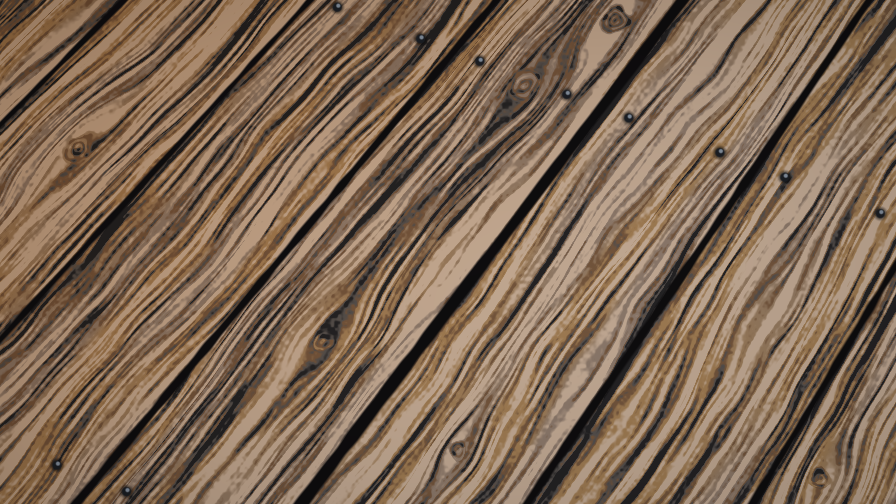
This texture is drawn by a WebGL 2 fragment shader. Its source:

```glsl
#version 300 es
precision highp float;
uniform vec2 u_resolution;
out vec4 outColor;

float hash(vec2 p) {
  vec3 q = fract(p.xyx * 0.1031);
  q += dot(q, q.yzx + 33.33);
  return fract((q.x + q.y) * q.z);
}

float noise(vec2 p) {
  vec2 i = floor(p), f = fract(p);
  f = f * f * (3.0 - 2.0 * f);
  return mix(mix(hash(i), hash(i + vec2(1, 0)), f.x),
             mix(hash(i + vec2(0, 1)), hash(i + vec2(1, 1)), f.x), f.y);
}

// Height of the weathered fibres; x runs across a board, y along it
float relief(vec2 q) {
  return 0.48 * noise(q * vec2(15.0, 1.8))
       + 0.34 * noise(q * vec2(36.0, 4.0) + 7.0)
       + 0.18 * noise(q * vec2(72.0, 15.0) + 31.0);
}

// Canvas position of a nail: where a line across the deck meets a board line
vec2 nailPosition(float across, float row) {
  float base = -0.745 + 0.4476 * across;
  float lean = 0.991 - 0.078 * across;
  float y = (row - 0.38 * base) / (1.0 + 0.38 * lean);
  return vec2(base + lean * y, y);
}

vec3 woodColor(float tone, float ochre) {
  vec3 c = mix(vec3(0.13, 0.125, 0.13), vec3(0.31, 0.29, 0.28), smoothstep(0.03, 0.2, tone));
  c = mix(c, vec3(0.42, 0.31, 0.22), smoothstep(0.2, 0.34, tone));
  vec3 middle = mix(vec3(0.51, 0.44, 0.39), vec3(0.58, 0.45, 0.30), ochre);
  c = mix(c, middle, smoothstep(0.36, 0.55, tone));
  return mix(c, vec3(0.71, 0.62, 0.54), smoothstep(0.6, 0.88, tone));
}

void main() {
  vec2 p = gl_FragCoord.xy / u_resolution.y;
  float pixel = 1.0 / u_resolution.y;

  // Slanted boards that narrow slightly toward the top
  float across = (p.x + 0.745 - 0.991 * p.y) / (0.4476 - 0.078 * p.y);
  float along = dot(p, vec2(0.62, 0.785));
  float board = floor(across);
  float f = across - board;

  // Wandering grain that bows around knots
  float grain = f + 0.13 * (noise(vec2(across * 3.0, along * 3.2 + board * 9.0)) - 0.5)
              + 0.03 * (noise(vec2(across * 9.0, along * 11.0)) - 0.5);
  float knotMask = 0.0, knotTone = 0.0;
  for (int i = 0; i < 3; i++) {
    float k = float(i);
    bool bare = mod(board, 3.0) == 1.0 || (i > 0 && board != 2.0);
    if (bare) continue;
    float size = (i > 0 || board == 0.0) ? 0.034 : 0.02;
    vec2 center = vec2(0.52 + 0.2 * step(1.5, k) - 0.28 * step(4.5, board),
                       0.65 + 0.87 * k - 0.22 * k * k + 0.2 * max(board - 3.0, 0.0));
    vec2 e = vec2((f - center.x) * 0.325, along - center.y);
    float bow = length(e * vec2(1.0, 0.42)) / (size * 1.6);
    grain -= 0.85 * (f - center.x) * exp(-bow * bow);
    float d = length(e * vec2(1.0, 0.8)) + 0.016 * (noise(p * 45.0) - 0.5);
    float mask = 1.0 - smoothstep(size * 0.7, size, d);
    float rings = 0.46 + 0.2 * sin(d * 480.0) + 0.5 * (noise(p * 110.0) - 0.5);
    rings -= 0.35 * step(1.5, k) + 0.3 * smoothstep(0.62, 0.8, noise(p * 60.0 + 4.0));
    knotTone = mix(knotTone, rings, mask);
    knotMask = max(knotMask, mask);
  }

  // Lit ridges, shaded furrows and long cracks
  vec2 q = vec2(grain + board * 7.3, along + board * 3.7);
  float height = relief(q);
  float slope = height - relief(q + vec2(0.018, 0.0));
  float tone = 0.58 + 1.7 * (height - 0.5) + 1.6 * slope;
  float crack = 1.0 - smoothstep(0.0, 0.1, abs(noise(q * vec2(13.0, 1.3) + 50.0) - 0.5));
  tone -= 0.45 * crack * smoothstep(0.4, 0.7, noise(q * vec2(5.0, 3.0) + 80.0));
  tone += 0.22 * (noise(p * 150.0) - 0.5);
  tone += 0.2 * smoothstep(0.88, 0.96, f) - 0.22 * (1.0 - smoothstep(0.02, 0.08, f));
  tone = mix(tone, knotTone, 0.85 * knotMask);

  // Ochre stains and browner wood toward the upper left
  float ochre = smoothstep(0.3, 0.65, noise(q * vec2(5.0, 1.6) + 17.0));
  vec3 color = woodColor(tone, ochre);
  float warmth = smoothstep(0.9, -0.7, p.x - p.y);
  color *= mix(vec3(1.0), vec3(0.95, 0.86, 0.76), warmth * 0.8);

  // Nails: two per board in each row, with a bright glint
  for (int i = 0; i < 4; i++) {
    float row = i < 2 ? 1.24 : 0.12;
    float side = mod(float(i), 2.0);
    vec2 e = p - nailPosition(board + 0.18 + 0.59 * side, row);
    float d = length(e);
    color *= 1.0 - 0.5 * (1.0 - smoothstep(0.008, 0.017, d));
    vec3 steel = mix(vec3(0.1, 0.11, 0.13), vec3(0.48, 0.52, 0.57),
                     1.0 - smoothstep(0.002, 0.006, length(e - vec2(0.002, 0.003))));
    color = mix(color, steel, 1.0 - smoothstep(0.009 - pixel, 0.009 + pixel, d));
  }

  // Dark gaps with ragged edges
  float joint = floor(across + 0.5);
  float halfWidth = 0.005 + 0.005 * exp(-(joint - 3.0) * (joint - 3.0))
                  + 0.003 * (noise(vec2(along * 24.0, joint * 5.0)) - 0.5);
  float gap = abs(across - joint) * 0.325 - halfWidth;
  color = mix(vec3(0.05, 0.045, 0.05), color, smoothstep(-pixel, pixel + 0.002, gap));

  // Darker corners
  vec2 fromCenter = gl_FragCoord.xy / u_resolution - 0.5;
  color *= 1.06 - 0.4 * dot(fromCenter, fromCenter);
  outColor = vec4(color, 1.0);
}
```
